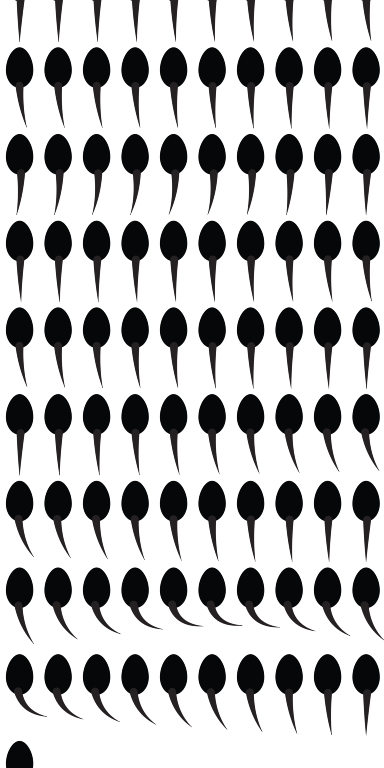
A WebGL 1 fragment shader for this pattern:

```glsl
precision highp float;

uniform vec2 u_resolution;

const vec2 SHEET = vec2(384.0, 768.0);
const vec2 PITCH = vec2(38.5, 86.7);
const vec2 FIRST_HEAD = vec2(19.6, -39.4);
const float COLUMNS = 10.0;
const float LAST_ROW = 9.0;
const int TAIL_STEPS = 14;

// Sway of a row: bend at its start, bend at its end, extra bend midway
vec3 rowSway(float row) {
  if (row < 0.5) return vec3(0.0, 5.0, 0.0);
  if (row < 1.5) return vec3(7.0, 1.0, 0.0);
  if (row < 2.5) return vec3(-3.0, 0.0, -3.0);
  if (row < 3.5) return vec3(1.5, 5.5, -1.0);
  if (row < 4.5) return vec3(7.5, 0.5, 0.0);
  if (row < 5.5) return vec3(0.0, 13.0, 0.0);
  if (row < 6.5) return vec3(14.0, 0.0, 0.0);
  if (row < 7.5) return vec3(14.0, 18.0, 14.0);
  return vec3(27.0, 0.0, 3.0);
}

float tailBend(vec2 cell) {
  vec3 sway = rowSway(cell.y);
  float s = cell.x / (COLUMNS - 1.0);
  return mix(sway.x, sway.y, s) + sway.z * sin(3.14159 * s);
}

// Egg made of two half ellipses, narrowed towards the top
float eggDistance(vec2 p) {
  p.y -= 23.0;
  vec2 radii = vec2(13.7, p.y < 0.0 ? 23.0 : 17.6);
  float rise = max(-p.y / radii.y, 0.0);
  p.x *= 1.0 + 0.1 * rise * rise;
  vec2 q = p / radii;
  float k = length(q);
  return k * (k - 1.0) / max(length(q / radii), 0.001);
}

vec2 bezier(vec2 a, vec2 b, vec2 c, float t) {
  return mix(mix(a, b, t), mix(b, c, t), t);
}

// Tapered stroke along a curve that shortens as it bends
float tailDistance(vec2 p, float bend) {
  float curl = bend / 30.0;
  vec2 root = vec2(clamp(1.0 - 0.15 * bend, -1.5, 2.0), 39.0 - 2.0 * curl);
  vec2 middle = vec2(max(0.12 * bend, 0.0) + max(-0.5 * bend, 0.0), 61.0 - 3.0 * curl);
  vec2 tip = vec2(bend, 81.0 - 23.0 * curl * curl);
  float nearest = 1000.0;
  vec2 from = root;
  for (int i = 1; i <= TAIL_STEPS; i++) {
    float t = float(i) / float(TAIL_STEPS);
    vec2 to = bezier(root, middle, tip, t);
    vec2 span = to - from;
    float h = clamp(dot(p - from, span) / dot(span, span), 0.0, 1.0);
    float along = t - (1.0 - h) / float(TAIL_STEPS);
    nearest = min(nearest, length(p - from - span * h) - mix(4.0, 0.15, along));
    from = to;
  }
  return nearest;
}

float coverage(float d, float pixel) {
  return 1.0 - smoothstep(-0.6 * pixel, 0.6 * pixel, d);
}

// The last row holds a single figure
float cellExists(vec2 cell) {
  float inside = step(0.0, cell.x) * step(cell.x, COLUMNS - 0.5);
  return inside * (cell.y > LAST_ROW - 0.5 ? step(cell.x, 0.5) : 1.0);
}

void main() {
  vec2 uv = gl_FragCoord.xy / u_resolution;
  vec2 p = vec2(uv.x, 1.0 - uv.y) * SHEET;
  float pixel = max(SHEET.x / u_resolution.x, SHEET.y / u_resolution.y);

  vec2 grid = (p - FIRST_HEAD) / PITCH;
  vec2 home = vec2(floor(grid.x + 0.5), floor(grid.y + 0.03));

  // Long tails can reach in from the cell to the left
  float head = 0.0;
  float tail = 0.0;
  for (int i = 0; i < 2; i++) {
    vec2 cell = home - vec2(float(i), 0.0);
    vec2 local = p - FIRST_HEAD - cell * PITCH;
    float exists = cellExists(cell);
    head = max(head, exists * coverage(eggDistance(local), pixel));
    tail = max(tail, exists * coverage(tailDistance(local, tailBend(cell)), pixel));
  }

  vec3 color = mix(vec3(1.0), vec3(0.02, 0.027, 0.03), head);
  color = mix(color, vec3(0.145, 0.125, 0.13), tail);
  gl_FragColor = vec4(color, 1.0);
}
```
